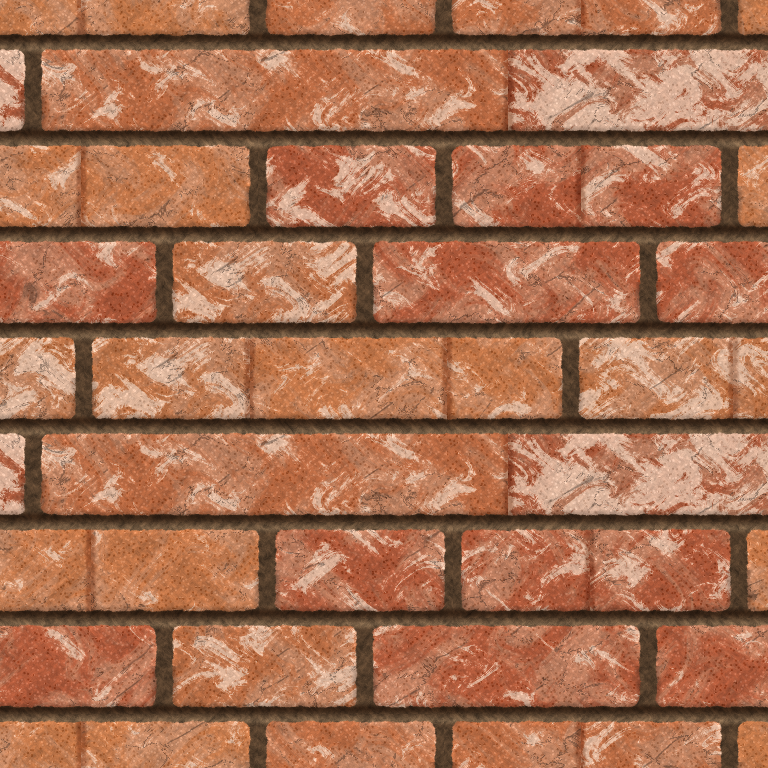
Reproduce this texture procedurally as a three.js fragment shader.

```glsl
varying vec2 vUv;

float hash(vec2 p) {
  p = fract(p * vec2(0.1031, 0.1137));
  p += dot(p, p.yx + 33.33);
  return fract((p.x + p.y) * p.x * 97.3);
}

// Nearest and second nearest feature distances
vec2 cellular(vec2 p) {
  vec2 cell = floor(p), best = vec2(9.0);
  for (int j = -1; j <= 1; j++) {
    for (int i = -1; i <= 1; i++) {
      vec2 c = cell + vec2(float(i), float(j));
      float d = length(c + vec2(hash(c), hash(c + 57.0)) - p);
      best = d < best.x ? vec2(d, best.x) : vec2(best.x, min(best.y, d));
    }
  }
  return best;
}

// Warped sines, roughly -0.8 to 0.8
float layered(vec2 p) {
  float sum = 0.0, amp = 0.5;
  for (int i = 0; i < 6; i++) {
    p += 0.7 * sin(p.yx * 1.3 + float(i));
    sum += amp * sin(p.x) * sin(p.y);
    p = mat2(0.8, 0.6, -0.6, 0.8) * p * 1.9 + 1.7;
    amp *= 0.68;
  }
  return sum;
}

void main() {
  // Eight courses, whose bonds repeat every four
  float y = vUv.y * 8.0 - 0.56;
  float row = mod(floor(y), 8.0);
  float fy = fract(y) - 0.5;
  float bond = row > 6.5 ? 1.0 : mod(row, 4.0);
  float x = vUv.x;
  vec3 joints = vec3(0.214, 0.475, 0.844), seams = joints;
  if (bond > 2.5) {
    joints = vec3(0.109, 0.743, 0.743);
    seams = vec3(0.325, 0.582, 0.955);
  } else if (bond > 1.5) {
    joints = vec3(0.043);
    seams = vec3(0.662);
  } else if (bond > 0.5) {
    joints = vec3(0.342, 0.584, 0.956);
    seams = vec3(0.112, 0.762, 0.762);
    x -= row < 4.0 ? 0.006 : -0.006;
  }

  // Ragged outline, nearest joint and seam, and the start of this piece
  float wobble = layered(vUv * 130.0);
  float jointGap = 1.0, seamGap = 1.0, past = 1.0, start = 0.0;
  for (int i = 0; i < 3; i++) {
    float a = fract(x - joints[i]), b = fract(x - seams[i]);
    jointGap = min(jointGap, min(a, 1.0 - a));
    seamGap = min(seamGap, min(b, 1.0 - b));
    if (a < past) { past = a; start = joints[i]; }
    if (b < past) { past = b; start = seams[i]; }
  }
  vec2 inset = vec2(jointGap - 0.011, 0.0527 - abs(fy) / 8.0);
  float depth = 0.01 - length(max(0.01 - inset, 0.0)) + 0.0018 * wobble;

  // Redness and lime wash of each piece
  vec2 id = vec2(floor(start * 300.0), bond == 2.0 ? 2.0 : row);
  float redness = 0.08, wash = 0.3;
  if (bond < 0.5) {
    redness = start < 0.4 ? 0.25 : 0.85;
    wash = start < 0.4 ? 0.62 : 0.25;
  } else if (bond < 1.5) {
    redness = start > 0.3 && start < 0.8 ? 0.85 : 0.08;
    wash = redness > 0.5 ? 0.48 : 0.18;
  } else if (bond < 2.5) {
    redness = start > 0.5 ? 0.8 : 0.4;
    wash = start > 0.5 ? 0.85 : 0.52;
  } else if (start < 0.2 || start > 0.7) {
    wash = 0.68;
  }
  if (row > 6.5) { redness *= 0.4; wash *= 0.6; }
  wash += 0.25 * (hash(id + 8.0) - 0.5);

  // Fired clay, dust and wash
  vec2 p = vec2(x, fy / 8.0) + 5.0 * vec2(hash(id), hash(id + 31.0));
  float blotch = layered(p * vec2(42.0, 55.0));
  float dust = layered(p * 28.0 + 40.0);
  float fine = layered(p * 330.0);
  vec2 grain = cellular(p * 145.0);
  vec3 brick = mix(vec3(0.76, 0.47, 0.29), vec3(0.67, 0.33, 0.22), redness);
  brick = mix(brick, vec3(0.79, 0.58, 0.46), 0.65 * smoothstep(-0.35, 0.45, dust));
  brick *= 1.0 + 0.13 * fine + 0.12 * blotch;
  float lime = smoothstep(0.0, 0.4, blotch + 0.22 * fine + wash - 0.58);
  brick = mix(brick, vec3(0.88, 0.75, 0.66) * (1.0 + 0.1 * fine), 0.82 * lime);

  // Specks, pits and cracks
  float speck = 1.0 - smoothstep(0.1, 0.3, grain.x);
  brick += speck * (hash(floor(p * 70.0)) > 0.45 ? 0.09 : -0.11);
  vec2 crack = cellular(p * vec2(17.0, 24.0) + 0.35 * blotch);
  float crackLine = 1.0 - smoothstep(0.0, 0.07, crack.y - crack.x);
  brick *= 1.0 - 0.32 * crackLine * smoothstep(0.0, 0.35, dust);

  // Pressed seams and worn rims
  float seam = 1.0 - smoothstep(0.003, 0.009, seamGap + 0.0015 * wobble);
  brick *= mix(vec3(1.0), vec3(0.8, 0.71, 0.65), seam);
  float rim = 1.0 - smoothstep(0.001, 0.008, depth);
  brick *= 1.0 + rim * (fy > 0.0 ? 0.08 : -0.2);

  // Recessed mortar, shaded beneath each course
  float below = (fy > 0.0 ? 1.0 - fy : -fy) - 0.42;
  float lit = mix(0.45, smoothstep(0.02, 0.16, below), smoothstep(0.37, 0.44, abs(fy)));
  vec3 mortar = mix(vec3(0.2, 0.13, 0.08), vec3(0.48, 0.38, 0.28), lit);
  mortar *= 1.0 + 0.22 * wobble + 0.22 * fine;

  gl_FragColor = vec4(mix(mortar, brick, smoothstep(-0.0012, 0.0012, depth)), 1.0);
}
```
